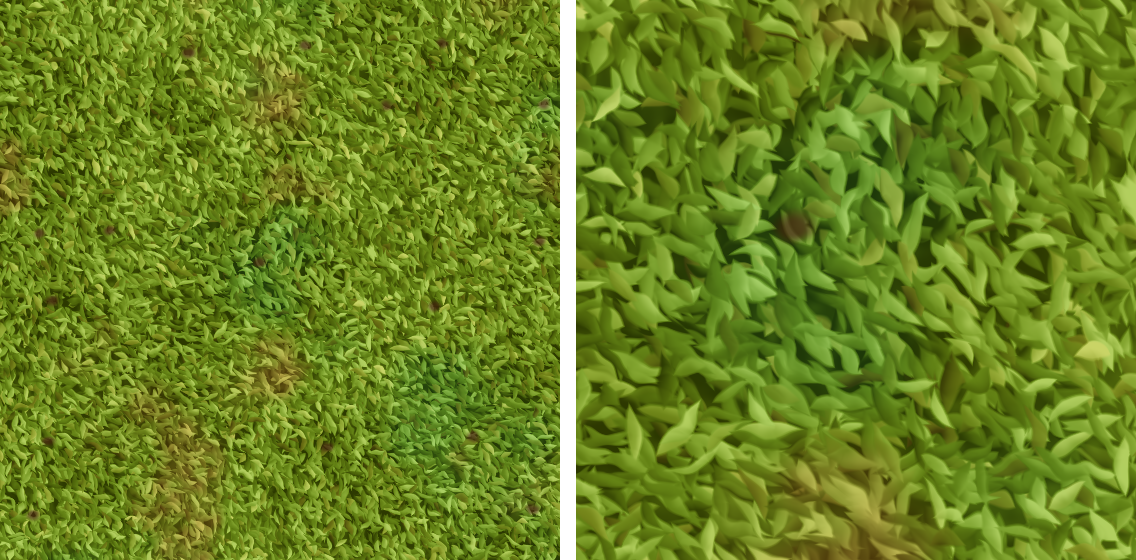
Left, the full canvas; right, a detail of the centre.
Give the GLSL for this texture, as a Shadertoy shader.

```glsl
vec4 hash4(vec2 p, float seed) {
    vec4 q = fract(vec4(p.xyx, seed + p.y) * vec4(0.1031, 0.1030, 0.0973, 0.1099));
    q += dot(q, q.wzxy + 33.33);
    return fract((q.xxyz + q.yzzw) * q.zywx);
}

float noise(vec2 p) {
    vec2 i = floor(p), f = fract(p);
    f = f * f * (3.0 - 2.0 * f);
    float low = mix(hash4(i, 7.0).x, hash4(i + vec2(1, 0), 7.0).x, f.x);
    float high = mix(hash4(i + vec2(0, 1), 7.0).x, hash4(i + vec2(1, 1), 7.0).x, f.x);
    return mix(low, high, f.y);
}

float fbm(vec2 p) {
    return 0.55 * noise(p) + 0.3 * noise(p * 2.1 + 13.0) + 0.15 * noise(p * 4.3 + 29.0);
}

vec3 grassColor(float tone) {
    vec3 c = mix(vec3(0.17, 0.22, 0.0), vec3(0.31, 0.40, 0.04), smoothstep(-0.05, 0.22, tone));
    c = mix(c, vec3(0.39, 0.51, 0.08), smoothstep(0.18, 0.45, tone));
    c = mix(c, vec3(0.51, 0.64, 0.18), smoothstep(0.42, 0.68, tone));
    return mix(c, vec3(0.70, 0.81, 0.37), smoothstep(0.65, 0.98, tone));
}

// Paints one layer of curved, tapered blades; turf holds tone and warmth
void paintBlades(inout vec2 turf, vec2 p, float layer, float lean) {
    vec2 g = p * 42.0 + layer * vec2(0.37, 0.61) + 20.0;
    vec2 cell = floor(g);
    for (int y = -1; y <= 1; y++)
    for (int x = -1; x <= 1; x++) {
        vec2 id = cell + vec2(x, y);
        vec4 place = hash4(id, layer * 17.3 + 3.0);
        vec4 look = hash4(id + 71.0, layer * 11.7 + 5.0);
        float angle = -0.85 + lean + (place.z + look.w - 1.0) * 1.5;
        vec2 axis = vec2(cos(angle), sin(angle));
        vec2 d = g - id - place.xy;
        vec2 q = vec2(dot(d, axis), dot(d, vec2(-axis.y, axis.x)));
        float halfLength = mix(0.38, 0.78, place.w);
        float along = q.x / halfLength;
        q.y += (look.z - 0.5) * 0.35 * (along * along - 0.3);
        float width = mix(0.13, 0.22, look.y) * (1.0 - along * along);
        float cover = smoothstep(0.055, -0.055, abs(q.y) - width);
        float shade = look.x * 0.78 + 0.06 + layer * 0.022;
        shade += 0.8 * q.y + 0.08 * along;
        turf = mix(turf, vec2(shade, look.z * look.y), cover * 0.93);
    }
}

void mainImage(out vec4 fragColor, in vec2 fragCoord) {
    vec2 uv = fragCoord / iResolution.y;
    vec2 p = uv + 0.005 * (vec2(noise(uv * 85.0), noise(uv * 85.0 + 40.0)) - 0.5);

    // Blades over shaded ground
    float lean = (noise(uv * 5.0 + 3.0) - 0.5) * 0.9;
    vec2 turf = vec2(0.1, 0.3);
    for (float layer = 0.0; layer < 7.0; layer++) paintBlades(turf, p, layer, lean);

    // Uneven light and fine mottling
    float tone = turf.x + (fbm(uv * 9.0 + 5.0) - 0.5) * 0.3;
    tone += (noise(uv * 120.0) - 0.5) * 0.16 - 0.03;
    vec3 color = grassColor(tone);

    // Cool green drifts and yellowing blades
    float cool = smoothstep(0.5, 0.75, fbm(uv * 4.0 + 31.0));
    color += cool * vec3(-0.06, 0.0, 0.035);
    color += smoothstep(0.25, 0.8, turf.y) * vec3(0.09, 0.02, 0.03);

    // Dry straw patches, more frequent toward the lower left
    float dry = fbm(uv * 6.0 + 17.0) + 0.12 * (1.0 - uv.x - uv.y);
    dry = smoothstep(0.58, 0.8, dry) * (0.35 + 0.65 * noise(uv * 45.0 + 9.0));
    vec3 straw = mix(vec3(0.32, 0.20, 0.04), vec3(0.80, 0.70, 0.32), clamp(tone, 0.0, 1.0));
    color = mix(color, straw, dry * 0.75);

    // Scattered dark gaps showing reddish soil
    vec2 g = p * 8.0 + 4.0;
    vec4 spot = hash4(floor(g), 91.0);
    float gap = length((fract(g) - 0.2 - 0.6 * spot.xy) * vec2(1.0, 1.25));
    gap = smoothstep(0.13, 0.03, gap) * step(0.75, spot.z);
    color = mix(color, vec3(0.24, 0.12, 0.04) + 0.12 * tone, gap * 0.75);

    fragColor = vec4(clamp(color, 0.0, 1.0), 1.0);
}
```
